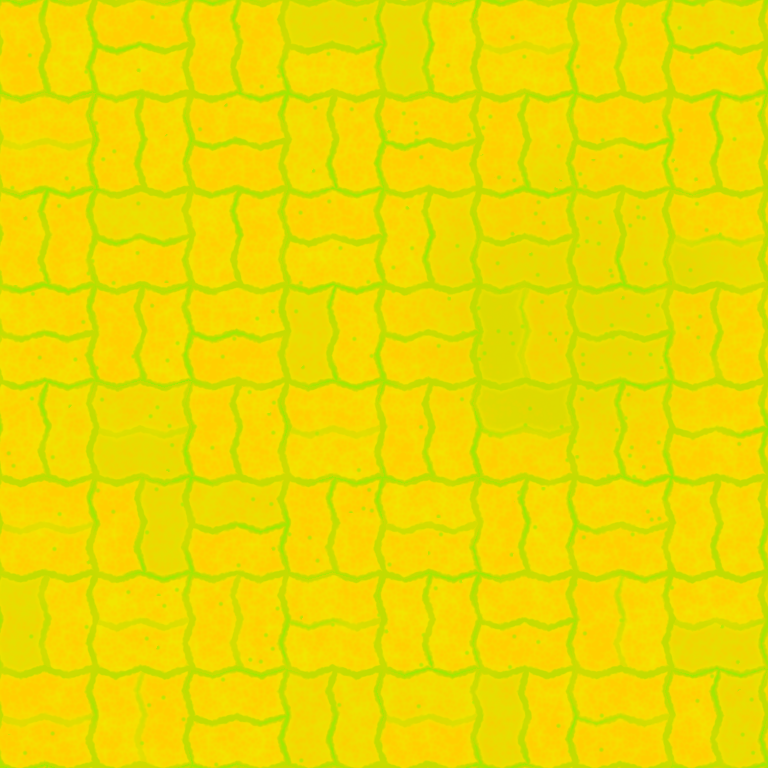
This texture is drawn by a WebGL 1 fragment shader. Its source:

```glsl
precision highp float;
uniform vec2 u_resolution;

const float CELLS = 8.0;            // basket-weave cells per side
const vec2  SHIFT = vec2(0.035, 0.0);
const float ZIGZAG = 0.038;         // joint swing, in cells
const float JOINT = 0.034;          // half width of a joint, in cells
const float CORE = 0.013;           // half width of the green centre
const float SOFT = 0.014;           // edge softness, in cells
const float ROUGH = 0.018;          // raggedness of the joint edges
const float SPECKS = 72.0;          // speck sites per side
const float SPECK_SHARE = 0.06;
const vec3 AMBER = vec3(1.00, 0.81, 0.00);
const vec3 LEMON = vec3(0.95, 0.90, 0.00);
const vec3 OLIVE = vec3(0.85, 0.85, 0.00);
const vec3 MORTAR = vec3(0.76, 0.86, 0.00);
const vec3 MOSS = vec3(0.56, 0.93, 0.00);
const float TAU = 6.2831853;

float hash(vec2 p) {
  vec3 q = fract(p.xyx * vec3(0.1031, 0.1030, 0.0973));
  q += dot(q, q.yzx + 33.33);
  return fract((q.x + q.y) * q.z);
}

// Wrapping cellular noise: x = distance to nearest site, y = its random id
vec2 cellular(vec2 uv, float period) {
  vec2 p = uv * period;
  vec2 base = floor(p);
  vec2 nearest = vec2(9.0, 0.0);
  for (int j = -1; j <= 1; j++) {
    for (int i = -1; i <= 1; i++) {
      vec2 site = base + vec2(float(i), float(j));
      vec2 key = mod(site, period);
      vec2 jitter = vec2(hash(key + 3.1), hash(key + 57.7));
      float d = length(site + jitter - p);
      if (d < nearest.x) nearest = vec2(d, hash(key + 19.3));
    }
  }
  return nearest;
}

// Triangle wave in -1..1, two periods per cell
float zigzag(float t) {
  return 4.0 * abs(fract(2.0 * t) - 0.5) - 1.0;
}

float band(float d, float halfWidth, float soft) {
  return 1.0 - smoothstep(halfWidth - soft, halfWidth + soft, d);
}

void main() {
  vec2 uv = gl_FragCoord.xy / u_resolution;
  float soft = max(SOFT, 0.75 * CELLS / min(u_resolution.x, u_resolution.y));

  // Surface noise at several scales
  float coarse = cellular(uv, 21.0).x;
  float medium = cellular(uv + 0.37, 56.0).x;
  float fine = cellular(uv + 0.71, 150.0).x;
  float grain = 0.3 * coarse + 0.35 * medium + 0.35 * fine;

  // Zigzag grid; cells alternate between upright and level pairs
  vec2 p = uv * CELLS + SHIFT;
  vec2 bend = vec2(zigzag(p.y - 0.3), zigzag(p.x));
  p -= ZIGZAG * bend * vec2(-1.0, 1.0);
  vec2 cell = mod(floor(p), CELLS);
  vec2 f = fract(p);
  float upright = mod(cell.x + cell.y, 2.0);
  float across = mix(f.y, f.x, upright);
  float brickId = hash(cell * 2.0 + vec2(step(0.5, across), 0.0) + 11.0);
  float cellId = hash(cell + 83.0);

  // Distances to the outer and middle joints
  vec2 edge = min(f, 1.0 - f);
  float ragged = ROUGH * (medium + fine - 0.95);
  float outer = min(edge.x, edge.y) + ragged;
  float middle = abs(across - 0.5) + ragged;
  float middleFill = mix(0.45, 1.0, smoothstep(0.0, 0.35, cellId));
  float joint = max(band(outer, JOINT, soft),
                    middleFill * band(middle, JOINT * 0.95, soft));

  // Broad stain and patchy growth from wrapping sines
  float stain = (0.5 + 0.5 * cos(TAU * (uv.x - 0.74)))
              * (0.5 + 0.5 * cos(TAU * (uv.y - 0.60)));
  stain = smoothstep(0.5, 1.0, stain);
  float growth = sin(TAU * (5.0 * uv.x + 2.0 * uv.y) + 2.0 * sin(TAU * 3.0 * uv.y))
               + sin(TAU * (7.0 * uv.y - 3.0 * uv.x) + 1.0);
  growth = smoothstep(-0.6, 1.5, growth + 1.4 * (cellId - 0.5));

  // Brick faces: mottling, individual tint, faded rims
  float pale = 0.40 + 1.7 * (grain - 0.44) + 0.35 * (brickId - 0.5);
  vec3 color = mix(AMBER, LEMON, clamp(pale, 0.0, 1.0));
  float wear = 0.45 * smoothstep(0.75, 1.0, brickId) + 0.45 * stain * (0.4 + brickId);
  color = mix(color, OLIVE, clamp(wear * (0.6 + 0.9 * grain), 0.0, 0.85));
  float rim = band(min(outer, middle), JOINT + 0.025, 0.03);
  color = mix(color, LEMON, 0.45 * rim);

  // Scattered green specks
  vec2 speck = cellular(uv + 0.19, SPECKS);
  float chance = SPECK_SHARE * (0.5 + growth + 2.0 * stain);
  float spot = band(speck.x, 0.18, 0.12) * step(speck.y, chance);
  color = mix(color, MOSS, 0.55 * spot);

  // Joints with a mossy centre
  vec3 filling = mix(MORTAR, OLIVE, 0.5 * smoothstep(0.3, 0.8, coarse));
  color = mix(color, filling, 0.95 * joint);
  float core = max(band(outer, CORE, soft), middleFill * band(middle, CORE, soft));
  color = mix(color, MOSS, core * growth * (0.45 + 0.5 * medium));

  gl_FragColor = vec4(color, 1.0);
}
```
